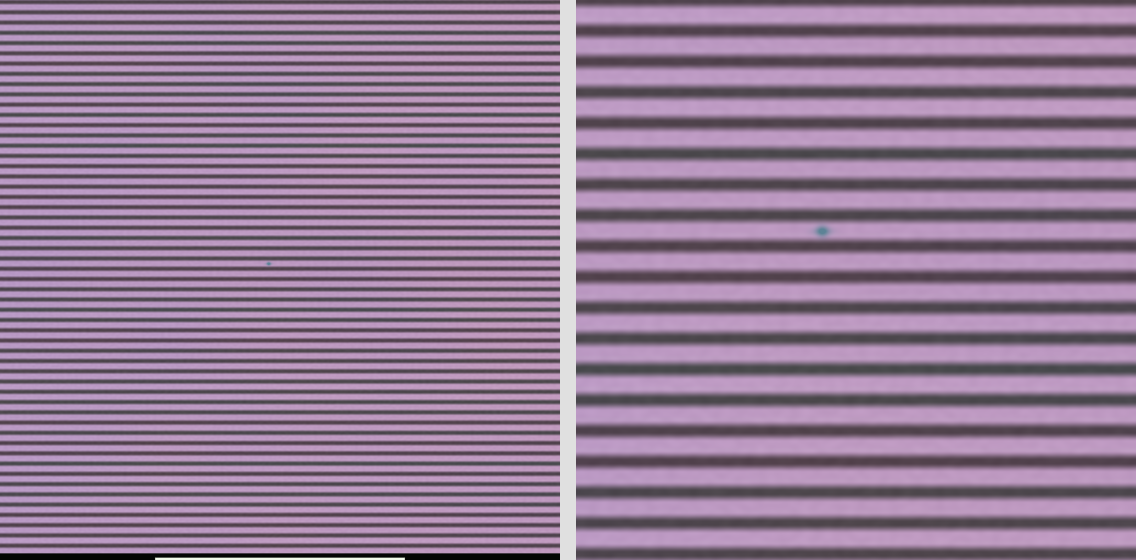
Left: the whole. Right: its middle third, enlarged.
Give the GLSL for this pattern, as a Shadertoy shader.

```glsl
// Fine horizontal grating: soft dark grooves between lilac bars, with slight
// per-line tint, faint grain and one teal speck, above a black footer strip
// that holds a pale bar. Built from a repeated distance and gradient noise.

float hash(float n) {
    return fract(sin(n * 12.9898) * 43758.5);
}

vec2 gradient(vec2 cell) {
    float angle = 6.2832 * hash(dot(cell, vec2(1.0, 57.31)));
    return vec2(cos(angle), sin(angle));
}

float gradientNoise(vec2 p) {
    vec2 i = floor(p), f = fract(p);
    vec2 u = f * f * (3.0 - 2.0 * f);
    float a = dot(gradient(i), f);
    float b = dot(gradient(i + vec2(1, 0)), f - vec2(1, 0));
    float c = dot(gradient(i + vec2(0, 1)), f - vec2(0, 1));
    float d = dot(gradient(i + vec2(1, 1)), f - vec2(1, 1));
    return mix(mix(a, b, u.x), mix(c, d, u.x), u.y);
}

// Grooves lie at whole values of row, counted down from the top
vec3 grating(vec2 uv) {
    float row = (1.0 - uv.y) * 54.6 - 0.2;
    float line = floor(row + 0.5);
    float offset = row - line;

    // Lilac shifts from bluish at the left to pinkish at the right
    vec3 bar = mix(vec3(0.730, 0.603, 0.775), vec3(0.758, 0.603, 0.750), uv.x);
    bar += 0.012 * (hash(floor(row)) - 0.5);
    bar.g += 0.012 * smoothstep(0.10, 0.0, abs(fract(row) - 0.62));

    // Each groove leans a little towards green or purple
    float tint = hash(line + 7.0) - 0.5;
    vec3 groove = vec3(0.300, 0.272, 0.298) + tint * vec3(-0.035, 0.035, 0.0);

    return mix(groove, bar, smoothstep(0.043, 0.353, abs(offset)));
}

void mainImage(out vec4 fragColor, in vec2 fragCoord) {
    vec2 uv = fragCoord / iResolution.xy;
    float aa = 0.75 / iResolution.y;
    vec3 color = grating(uv);

    // Fine grain and broad unevenness
    color += 0.022 * gradientNoise(uv * vec2(150.0, 210.0));
    color += 0.012 * gradientNoise(uv * 5.0) * vec3(1.0, 0.4, -0.6);

    // Teal speck with a wider foot
    vec2 q = uv - vec2(0.480, 0.529);
    float speck = exp(-dot(q, q) / 0.000012);
    float foot = exp(-dot(q * q, vec2(25000.0, 200000.0)));
    color = mix(color, vec3(0.30, 0.50, 0.56), min(0.7 * speck + 0.35 * foot, 0.85));

    // Black footer and its centred pale bar
    color = mix(vec3(0.01, 0.02, 0.01), color, smoothstep(-aa, aa, uv.y - 0.0117));
    vec2 edge = vec2(abs(uv.x - 0.5) - 0.223, uv.y - 0.0042);
    float pale = smoothstep(aa, -aa, max(edge.x, edge.y));
    color = mix(color, vec3(0.95, 0.98, 0.92), pale);

    fragColor = vec4(color, 1.0);
}
```
